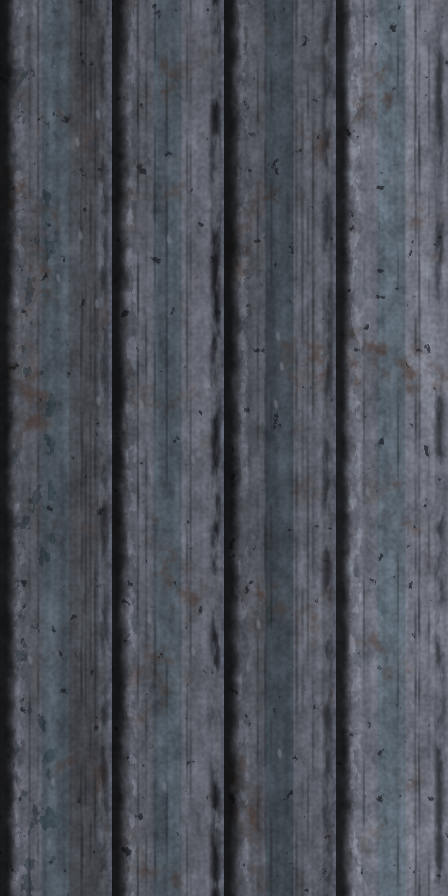
This texture is drawn by a Shadertoy shader. Its source:

```glsl
// Weathered blue-grey steel cladding: four upright ribbed panels with grime, flaking and rust.
#define PANELS 4.0
#define LIP_WIDTH 0.028
#define GROOVE_DEPTH 0.74
#define STREAK_AMOUNT 0.10
#define MOTTLE_AMOUNT 0.42
#define RUST_AMOUNT 0.55
#define FLAKE_AMOUNT 0.24
#define STEEL_TINT vec3(0.955, 0.985, 1.075)
#define RUST_COLOR vec3(0.27, 0.20, 0.17)
#define FLAKE_TINT vec3(0.93, 1.01, 1.02)
#define GRIME_COLOR vec3(0.085, 0.09, 0.11)

// Brightness of each panel, left to right
const float PANEL_TONE[4] = float[4](0.345, 0.355, 0.335, 0.425);

float hash(vec2 p) {
    vec3 q = fract(p.xyx * vec3(0.1031, 0.1030, 0.0973));
    q += dot(q, q.yzx + 33.33);
    return fract((q.x + q.y) * q.z);
}

float cornerSlope(vec2 cell, vec2 offset) {
    float angle = 6.2832 * hash(cell);
    return dot(vec2(cos(angle), sin(angle)), offset);
}

float gradientNoise(vec2 p) {
    vec2 i = floor(p), f = p - i;
    vec2 u = f * f * f * (f * (f * 6.0 - 15.0) + 10.0);
    vec2 e = vec2(1.0, 0.0);
    return mix(mix(cornerSlope(i, f), cornerSlope(i + e, f - e), u.x),
               mix(cornerSlope(i + e.yx, f - e.yx), cornerSlope(i + e.xx, f - e.xx), u.x), u.y);
}

float fbm(vec2 p) {
    float sum = 0.0, amp = 0.6;
    for (int k = 0; k < 5; k++) {
        sum += amp * gradientNoise(p);
        p = mat2(1.6, 1.2, -1.2, 1.6) * p + 17.3;
        amp *= 0.55;
    }
    return sum;
}

// Soft-edged strip from a to b
float strip(float x, float a, float b, float soft) {
    return smoothstep(a - soft, a + soft, x) * (1.0 - smoothstep(b - soft, b + soft, x));
}

void mainImage(out vec4 fragColor, in vec2 fragCoord) {
    vec2 p = fragCoord / iResolution.x;
    float aa = PANELS / iResolution.x;
    float id = min(floor(p.x * PANELS), PANELS - 1.0);
    float f = p.x * PANELS - id;
    int panel = int(id);

    // Flat facets of slightly different brightness
    float tone = PANEL_TONE[panel];
    tone *= 1.0 + 0.10 * strip(f, 0.62, 0.88, aa) * (id == 0.0 ? -1.6 : 1.0);
    float facet = strip(f, 0.37, 0.62, aa);
    tone *= 1.0 - facet * (id == 2.0 ? 0.17 : 0.05);

    // Vertical drawn-metal streaks and a few worn scored lines
    float streak = gradientNoise(vec2(p.x * 75.0, p.y * 1.3))
                 + 0.7 * gradientNoise(vec2(p.x * 28.0 + 9.0, p.y * 0.6));
    tone *= 1.0 + STREAK_AMOUNT * 1.6 * streak;
    for (float k = 0.0; k < 7.0; k++) {
        float lineX = 0.16 + 0.72 * hash(vec2(k + 3.0, id + 11.0));
        float wear = smoothstep(-0.25, 0.3, gradientNoise(vec2(k * 7.3 + id, p.y * 7.0)));
        float score = 1.0 - smoothstep(0.004, 0.008 + aa, abs(f - lineX));
        tone *= 1.0 - 0.22 * wear * score;
    }

    // Broad mottling and fine grain
    float broad = fbm(p * vec2(7.0, 4.0) + 4.0);
    float mottle = fbm(p * vec2(24.0, 17.0) + 31.0);
    float grain = gradientNoise(p * 105.0) + 0.6 * gradientNoise(p * 57.0 + 8.0);
    tone *= 1.0 + MOTTLE_AMOUNT * (0.6 * broad + 0.7 * mottle) + 0.13 * grain;
    vec3 color = tone * STEEL_TINT;
    color = mix(color, color * FLAKE_TINT, facet);

    // Flaked coating: dark slate patches, thickest on the first panel
    float flake = smoothstep(0.20, 0.24, fbm(p * vec2(23.0, 14.0) + 73.0));
    float flakeZone = strip(f, 0.12, 0.50, 0.10) * (id == 0.0 ? 1.0 : 0.35);
    color = mix(color, color * FLAKE_TINT * (1.0 - FLAKE_AMOUNT), flake * flakeZone);

    // Pale peeled edge beside each groove
    float peel = smoothstep(0.02, 0.08, fbm(p * vec2(34.0, 16.0) + 12.0));
    color *= 1.0 + 0.20 * peel * strip(f, 0.12, 0.22, 0.02);

    // Rust blooms
    float bloom = smoothstep(0.08, 0.38, fbm(p * vec2(6.5, 5.5) + 51.0));
    float speckle = smoothstep(-0.18, 0.30, fbm(p * 29.0 + 5.0));
    color = mix(color, RUST_COLOR * (0.7 + tone), RUST_AMOUNT * bloom * speckle);

    // Dark pits and scattered pale chips
    float pit = smoothstep(0.31, 0.43, fbm(p * vec2(30.0, 25.0) + 95.0));
    color = mix(color, GRIME_COLOR, 0.65 * pit);
    vec2 grid = p * vec2(20.0, 14.0), cell = floor(grid);
    vec2 center = 0.3 + 0.4 * vec2(hash(cell + 5.0), hash(cell + 29.0));
    vec2 d = (grid - cell - center) * vec2(1.0, 0.65);
    d.x += 0.25 * d.y;
    float chip = step(0.93, hash(cell + 61.0)) * (1.0 - smoothstep(0.05, 0.13, length(d)));
    color = mix(color, vec3(0.47, 0.48, 0.51), 0.55 * chip);

    // Ragged grime gathered before each lip
    float rag = smoothstep(-0.18, 0.22, fbm(p * vec2(26.0, 9.0) + 40.0));
    float grime = exp(-pow((f - 0.925) / 0.045, 2.0)) * rag;
    color = mix(color, GRIME_COLOR, grime * (id == 1.0 ? 0.9 : 0.6));

    // Recessed groove with a soft shadow, then the thin raised lip
    float shadow = 1.0 - smoothstep(0.045, 0.18, f + 0.04 * mottle);
    color *= 1.0 - GROOVE_DEPTH * shadow;
    float lip = strip(f, 1.0 - LIP_WIDTH, 1.0, aa * 0.5);
    vec3 lipColor = vec3(0.33, 0.345, 0.40) * (1.0 + 0.5 * mottle + 0.2 * grain);
    color = mix(color, lipColor, 0.8 * lip * step(id, PANELS - 1.5));

    fragColor = vec4(clamp(color, 0.0, 1.0), 1.0);
}
```
